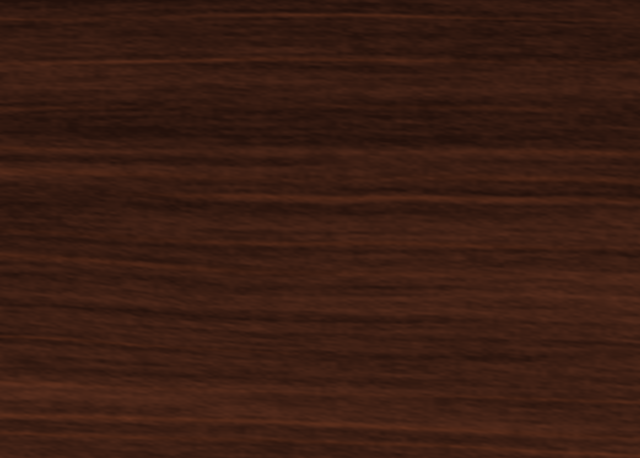
A Shadertoy shader for this texture:

```glsl
// Dark mahogany wood veneer with fine, gently wavy horizontal grain.

const vec3 DARK_WOOD = vec3(0.140, 0.068, 0.045);
const vec3 LIGHT_WOOD = vec3(0.325, 0.168, 0.108);
const float BASE_TONE = 0.46;
const float LIGHT_FALLOFF = 0.36;   // brightening from top to bottom
const float BAND_CONTRAST = 0.36;
const float GRAIN_CONTRAST = 0.32;
const float FIBRE_CONTRAST = 0.34;
const float PORE_CONTRAST = 0.30;
const float FLECK_CONTRAST = 0.20;
const float STREAK_STRENGTH = 0.27;
const float VEIN_STRENGTH = 0.13;
const int STREAK_COUNT = 14;

float hash(vec2 p) {
    vec3 q = fract(vec3(p.xyx) * 0.1031);
    q += dot(q, q.yzx + 33.33);
    return fract((q.x + q.y) * q.z);
}

// Smooth value noise in the range 0 to 1.
float noise(vec2 p) {
    vec2 cell = floor(p);
    vec2 f = fract(p);
    f = f * f * (3.0 - 2.0 * f);
    float low = mix(hash(cell), hash(cell + vec2(1, 0)), f.x);
    float high = mix(hash(cell + vec2(0, 1)), hash(cell + vec2(1, 1)), f.x);
    return mix(low, high, f.y);
}

// Noise centred on zero, stretched along the grain.
float grain(vec2 p, float along, float across, float seed) {
    return noise(p * vec2(along, across) + seed) - 0.5;
}

// Thin line along the grain whose strength varies over its length.
float line(vec2 p, float height, float width, float seed) {
    float bend = 0.012 * grain(p, 2.2, 0.0, seed);
    float d = (p.y - height - bend) / width;
    float strength = smoothstep(0.15, 0.85, noise(vec2(p.x * 2.0 + seed, seed)));
    return exp(-d * d) * strength;
}

void mainImage(out vec4 fragColor, in vec2 fragCoord) {
    vec2 uv = fragCoord / iResolution.xy;
    vec2 p = fragCoord / iResolution.y;

    // The grain dips slightly to the right and undulates, more so lower down.
    vec2 g = p;
    g.y += p.x * mix(0.035, 0.0, uv.y);
    g.y += 0.026 * grain(p, 1.7, 2.5, 7.0) + 0.004 * grain(p, 7.0, 9.0, 19.0);

    // Broad bands and narrow grain that run nearly the full width.
    float tone = BASE_TONE + LIGHT_FALLOFF * (0.5 - uv.y);
    tone += BAND_CONTRAST * grain(g, 0.7, 15.0, 31.0);
    tone += GRAIN_CONTRAST * grain(g, 1.2, 52.0, 53.0);

    // Long fibres, short slanted pores and tiny flecks.
    tone += FIBRE_CONTRAST * grain(g, 3.5, 125.0, 71.0);
    vec2 slanted = g + vec2(0.0, 0.08 * p.x);
    tone += PORE_CONTRAST * grain(slanted, 32.0, 165.0, 97.0);
    tone += FLECK_CONTRAST * grain(slanted, 85.0, 210.0, 41.0);

    // Reddish light streaks and darker veins at irregular heights.
    float streaks = 0.0;
    float veins = 0.0;
    for (int i = 0; i < STREAK_COUNT; i++) {
        float n = float(i);
        float slot = 1.04 / float(STREAK_COUNT);
        float height = (n + hash(vec2(n, 3.0))) * slot;
        float width = mix(0.0035, 0.008, hash(vec2(n, 5.0)));
        streaks += line(g, height, width, n * 13.7 + 2.0);
        height = (n + hash(vec2(n, 11.0))) * slot;
        veins += line(g, height, width * 0.9, n * 17.3 + 5.0);
    }
    tone += STREAK_STRENGTH * streaks - VEIN_STRENGTH * veins;

    vec3 color = mix(DARK_WOOD, LIGHT_WOOD, clamp(tone, 0.0, 1.15));
    color += vec3(0.018, 0.004, -0.005) * min(streaks, 1.0);
    fragColor = vec4(color, 1.0);
}
```
